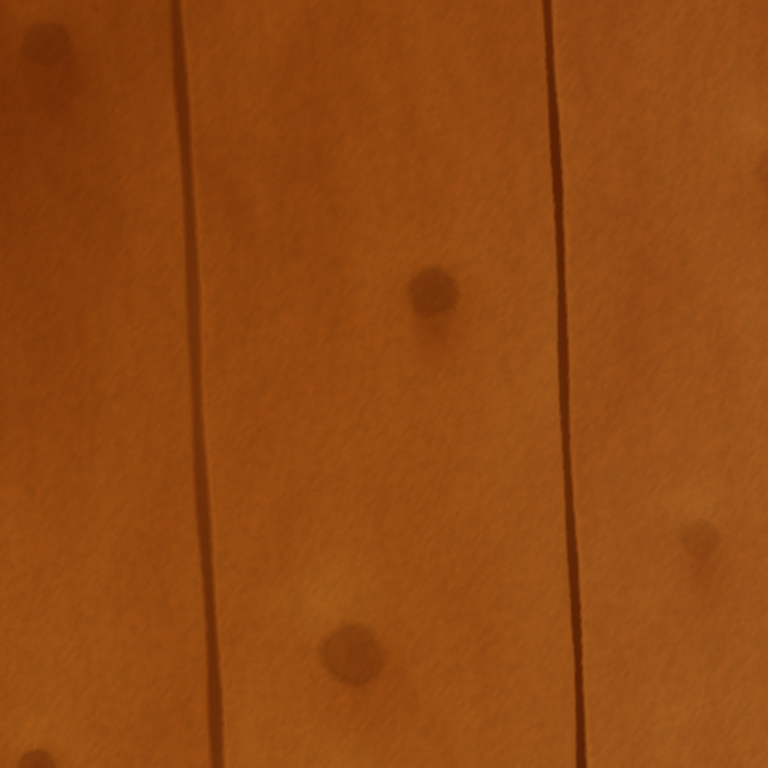
Give the GLSL for this texture, as a WebGL 1 fragment shader.

```glsl
precision mediump float;
// Stained pine boards: near-vertical grooves, cloudy varnish, soft knots and fine grain.
uniform vec2 u_resolution;

#define BOARD_WIDTH 0.474
#define BOARD_FLARE 0.010
#define FIRST_SEAM 0.283
#define SEAM_LEAN 0.053
#define GROOVE_HALF 0.0062
#define KNOT_STEP 0.47
#define GRAIN_AMOUNT 0.042
#define CLOUD_AMOUNT 0.15

const vec3 DARK_STAIN = vec3(0.455, 0.185, 0.022);
const vec3 MID_STAIN = vec3(0.575, 0.280, 0.060);
const vec3 PALE_STAIN = vec3(0.645, 0.365, 0.105);
const vec3 GROOVE_COLOR = vec3(0.350, 0.125, 0.010);
const vec3 KNOT_COLOR = vec3(0.385, 0.155, 0.025);

float hash(vec2 p) {
  p = fract(p * vec2(0.1031, 0.1137));
  p += dot(p, p.yx + 33.33);
  return fract((p.x + p.y) * p.x * 7.31);
}

float valueNoise(vec2 p) {
  vec2 i = floor(p), f = fract(p);
  f = f * f * (3.0 - 2.0 * f);
  return mix(mix(hash(i), hash(i + vec2(1.0, 0.0)), f.x),
             mix(hash(i + vec2(0.0, 1.0)), hash(i + vec2(1.0)), f.x), f.y);
}

// Layered, warped sines; result is roughly -1 to 1.
float clouds(vec2 p) {
  float sum = 0.0, amp = 0.5;
  for (int i = 0; i < 5; i++) {
    p += 0.55 * sin(p.yx * 1.3 + vec2(0.7, 2.1));
    sum += amp * sin(p.x) * cos(p.y * 0.8);
    p = mat2(0.8, 0.6, -0.6, 0.8) * p * 1.75 + 1.9;
    amp *= 0.62;
  }
  return sum;
}

vec3 stain(float tone) {
  return tone < 0.5 ? mix(DARK_STAIN, MID_STAIN, clamp(tone * 2.0, 0.0, 1.0))
                    : mix(MID_STAIN, PALE_STAIN, clamp(tone * 2.0 - 1.0, 0.0, 1.0));
}

void main() {
  vec2 uv = gl_FragCoord.xy / u_resolution;
  float pixel = 1.0 / u_resolution.y;

  // Leaning board coordinates
  float boardWidth = BOARD_WIDTH + BOARD_FLARE * uv.y;
  float seamX = FIRST_SEAM - SEAM_LEAN * uv.y + 0.0018 * sin(uv.y * 11.0);
  float across = (uv.x - seamX) / boardWidth;
  float board = floor(across);
  vec2 local = vec2(fract(across) * boardWidth, uv.y);

  // Broad varnish tone: deeper at the upper left, paler at the right and below
  float tone = 0.56 + 0.24 * (uv.x - 0.5) - 0.26 * (uv.y - 0.5);
  tone -= 0.20 * smoothstep(0.35, 0.0, uv.x) * smoothstep(0.3, 0.9, uv.y);
  tone += CLOUD_AMOUNT * clouds(local * vec2(11.0, 6.0) + board * 4.7);
  tone += 0.055 * clouds(local * vec2(48.0, 7.0) + board * 9.1 + 3.0);

  // Knots, each with a pale shoulder above and a dark trail below
  float knotShade = 0.0;
  for (int i = 0; i < 3; i++) {
    float k = float(i);
    float phase = 2.5 * k - 2.3 * board + 1.73 * board * board - 0.93;
    vec2 center = vec2((0.5 + 0.15 * sin(phase)) * boardWidth,
                       k * KNOT_STEP + 0.15 * (board + 1.0));
    float radius = 0.032 + 0.012 * cos(1.4 * k - 2.0 * board);
    float strength = board > 0.5 ? 0.25 : 0.62 - 6.0 * (radius - 0.02);
    vec2 q = (local - center) / radius;
    q += 0.22 * vec2(clouds(q * 1.6 + phase), clouds(q * 1.4 - phase));
    float r = length(q * vec2(1.0, 1.1));
    float disc = smoothstep(1.15, 0.75, r);
    float rim = exp(-pow((r - 0.85) * 5.0, 2.0)) * (0.6 - 0.4 * q.y);
    float core = exp(-3.0 * dot(q - vec2(0.1, 0.1), q - vec2(0.1, 0.1)));
    knotShade += strength * (0.65 * disc + 0.25 * rim + 0.25 * core);
    vec2 shoulder = q - vec2(-0.5, 1.5);
    vec2 trail = q - vec2(0.1, -1.4);
    tone += 0.17 * exp(-dot(shoulder, shoulder * vec2(0.35, 0.9)));
    tone -= 0.20 * exp(-dot(trail, trail * vec2(1.0, 0.5)));
    tone -= 0.10 * exp(-0.35 * dot(q, q));
  }

  vec3 color = stain(tone);
  color += vec3(0.0, 0.008, 0.022) * smoothstep(0.5, 1.3, across);
  color = mix(color, KNOT_COLOR, clamp(knotShade, 0.0, 0.8));

  // Short slanted fibres and fine mottling
  vec2 slanted = mat2(0.82, 0.57, -0.57, 0.82) * uv;
  float grain = valueNoise(slanted * vec2(190.0, 85.0)) - 0.5;
  grain += 0.6 * (valueNoise(uv * 260.0 + 17.0) - 0.5);
  color *= 1.0 + GRAIN_AMOUNT * 1.6 * grain;

  // Grooves: the left one broad and faded, the right one narrow and dark
  float seam = floor(across + 0.5);
  float offset = (across - seam) * boardWidth;
  float crisp = clamp(seam, 0.0, 1.0);
  float halfWidth = GROOVE_HALF * mix(1.25, 0.95, crisp);
  halfWidth *= 1.0 + 0.16 * sin(uv.y * 23.0 + seam * 2.0) + 0.3 * grain;
  float soft = mix(0.0035, 0.0018, crisp) + pixel;
  float groove = 1.0 - smoothstep(halfWidth - soft, halfWidth + soft, abs(offset));
  float worn = mix(0.62, 0.88, crisp) + 0.08 * sin(uv.y * 9.0 + seam);
  float lip = exp(-pow((offset - halfWidth - 0.004) / 0.003, 2.0));
  color += 0.022 * lip * vec3(1.0, 0.7, 0.4);
  color = mix(color, GROOVE_COLOR, groove * worn);

  gl_FragColor = vec4(color, 1.0);
}
```
